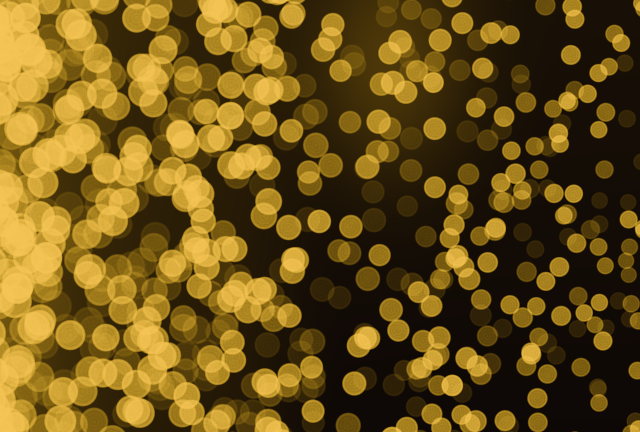
Give the GLSL for this background, as a Shadertoy shader.

```glsl
// Golden bokeh: overlapping out-of-focus light discs over a dark, hazy backdrop.
// Jittered cellular layers scatter the discs; their light adds up as exposure,
// which is then compressed and mapped through a gold colour ramp.

const int   LAYERS       = 7;
const float CELL         = 0.085;   // grid spacing, in canvas heights
const float RADIUS_LEFT  = 0.0365;  // discs shrink from left to right
const float RADIUS_RIGHT = 0.0195;
const float EDGE_SOFT    = 0.0022;
const float DIM_LIGHT    = 0.15;
const float BRIGHT_LIGHT = 1.15;
const float SPARKLE      = 0.75;    // extra light of the rare brightest discs
const float RIM_LIGHT    = 0.24;
const float GRAIN        = 0.07;
const float GAP_X        = 0.765;   // dark column between the two curtains
const float WIDTH        = 1.48;    // nominal canvas width, in heights

vec3 hash3(vec2 p) {
    vec3 q = fract(vec3(p.xyx) * vec3(0.1031, 0.1030, 0.0973));
    q += dot(q, q.yxz + 33.33);
    return fract((q.xxy + q.yzz) * q.zyx);
}

float bump(float x, float width) {
    return exp(-x * x / (width * width));
}

// Layered sines, about -1 to 1: loose clumps
float clumps(vec2 p) {
    return 0.5 * sin(p.x * 17.0 + 2.0 * sin(p.y * 5.0))
         + 0.5 * sin(p.y * 13.0 + 2.5 * sin(p.x * 7.0 + 1.0));
}

// Chance that a cell holds a disc
float density(vec2 p) {
    float curtain = 1.0 - smoothstep(0.68, 0.78, p.x);
    float leftEdge = 1.0 - smoothstep(0.02, 0.3, p.x);
    float chance = 0.31 + 0.19 * curtain + 0.32 * leftEdge;
    chance *= 1.0 + 0.3 * clumps(p) * (1.0 - leftEdge);
    return chance * (1.0 - 0.7 * bump(p.x - GAP_X, 0.035));
}

// Diffuse glow behind the discs
float haze(vec2 p) {
    float base = 0.055 + 0.05 * p.y;
    float leftGlow = 0.33 * exp(-p.x * 6.0);
    float curtain = 0.08 * (1.0 - smoothstep(0.5, 0.8, p.x));
    float topGlow = 0.27 * bump(p.x - 0.9, 0.18) * bump(p.y - 0.86, 0.26);
    return base + leftGlow + curtain + topGlow;
}

// Soft disc with a bright rim and faint concentric rings
float disc(float dist, float radius) {
    float t = dist / radius;
    float body = 1.0 - smoothstep(radius - EDGE_SOFT, radius + EDGE_SOFT, dist);
    float rim = RIM_LIGHT * bump(t - 0.91, 0.08);
    float rings = 0.04 * sin(t * 24.0);
    return body * (0.94 + rim + rings);
}

float discLayer(vec2 p, float layer) {
    vec2 shift = layer * vec2(0.37, 0.61);
    vec2 home = floor(p / CELL + shift);
    float light = 0.0;
    for (int y = -1; y <= 1; y++)
    for (int x = -1; x <= 1; x++) {
        vec2 id = home + vec2(x, y);
        vec3 place = hash3(id + layer * 37.0 + 11.0);
        vec3 look = hash3(id + layer * 53.0 + 171.0);
        vec2 centre = (id + 0.05 + 0.9 * place.xy - shift) * CELL;
        if (place.z > density(centre)) continue;

        float across = clamp(centre.x / WIDTH, 0.0, 1.0);
        float radius = mix(RADIUS_LEFT, RADIUS_RIGHT, across) * mix(0.93, 1.07, look.y);
        float power = mix(DIM_LIGHT, BRIGHT_LIGHT, smoothstep(0.2, 0.85, look.x));
        power += SPARKLE * smoothstep(0.93, 0.97, look.z) * look.x;
        light += power * disc(length(p - centre), radius);
    }
    return light;
}

vec3 goldRamp(float v) {
    float v2 = v * v;
    return vec3(v, 0.73 * v + 0.085 * v2 - 0.008, 0.022 + 0.12 * v2 + 0.24 * v2 * v2);
}

void mainImage(out vec4 fragColor, in vec2 fragCoord) {
    vec2 p = fragCoord / iResolution.y;

    float light = 0.0;
    for (int i = 0; i < LAYERS; i++) light += discLayer(p, float(i));

    // Fine mottling inside the discs
    float mottle = sin(p.x * 690.0 + 3.0 * sin(p.y * 310.0))
                 * sin(p.y * 730.0 + 3.0 * sin(p.x * 270.0));
    light *= 1.0 + GRAIN * mottle;

    float exposure = 0.96 * (1.0 - exp(-light - haze(p)));
    fragColor = vec4(clamp(goldRamp(exposure), 0.0, 1.0), 1.0);
}
```
